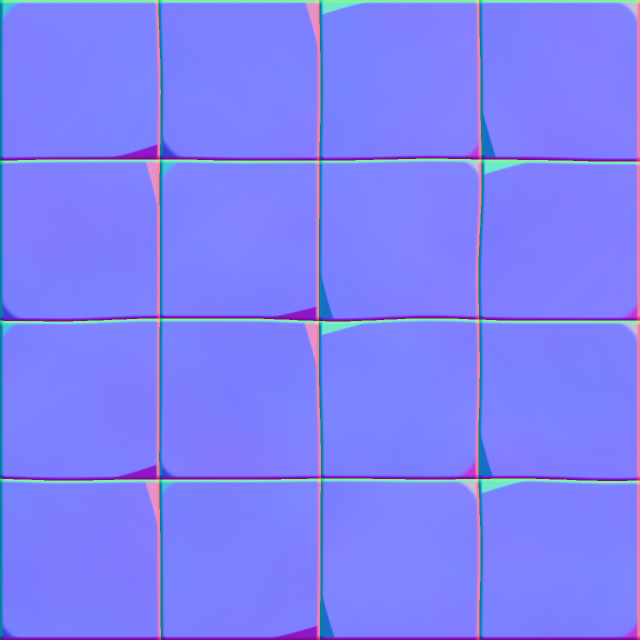
Reproduce this texture map procedurally as a three.js fragment shader.

```glsl
// Tangent-space normal map of a 4 by 4 grid of bevelled tiles with chipped corners.
varying vec2 vUv;

float hash(vec2 p) {
  return fract(sin(dot(p, vec2(127.1, 311.7))) * 43758.5);
}

float noise(vec2 p) {
  vec2 i = floor(p), f = fract(p);
  f = f * f * (3.0 - 2.0 * f);
  return mix(mix(hash(i), hash(i + vec2(1.0, 0.0)), f.x),
             mix(hash(i + vec2(0.0, 1.0)), hash(i + vec2(1.0, 1.0)), f.x), f.y);
}

// Signed noise pair, used for seam wobble and surface tilt
vec2 noise2(vec2 p) {
  return vec2(noise(p), noise(p + 37.3)) * 2.0 - 1.0;
}

vec3 tileNormalColor(vec2 uv) {
  // Slightly uneven seams, straight at the canvas border
  vec2 border = smoothstep(0.0, 0.08, min(uv, 1.0 - uv));
  vec2 grid = uv * 4.0 + 0.012 * noise2(uv * 7.0 + 3.0) * border;
  vec2 cell = clamp(floor(grid), 0.0, 3.0);
  vec2 p = grid - cell - 0.5;

  // Quarter turns per tile: columns step by one, alternate rows swap pairs
  float swapped = 1.0 - mod(cell.y, 2.0);
  float turns = cell.x + swapped * (1.0 - 2.0 * mod(cell.x, 2.0));
  float angle = turns * 1.5707963;
  mat2 turn = mat2(cos(angle), sin(angle), -sin(angle), cos(angle));
  vec2 q = p * turn;

  // Gentle undulation of the face, with faint diagonal streaks
  vec2 tilt = 0.045 * noise2(grid * 1.9 + cell * 5.0);
  tilt += 0.012 * noise2(vec2(q.x + q.y, (q.x - q.y) * 3.0) * 3.0 + cell * 9.0);
  tilt += 0.05 * p * p * p * 4.0 - vec2(0.01, 0.0);

  // Worn round corner at the upper left of the unturned tile
  float radius = 0.19 + 0.05 * hash(cell + 8.0);
  vec2 beyond = max(vec2(-q.x, q.y) - (0.5 - radius), 0.0);
  float corner = smoothstep(radius - 0.008, radius + 0.03, length(beyond));
  tilt = mix(tilt, turn * vec2(-0.5, 0.56), corner);

  // Long flat chip tapering along the lower edge from the opposite corner
  float along = clamp((q.x - 0.1) / 0.38, 0.0, 1.0);
  float chipTop = 0.095 * pow(along, 1.25) - 0.006;
  float chip = smoothstep(0.007, -0.007, q.y + 0.5 - chipTop);
  tilt = mix(tilt, turn * vec2(0.14, -0.82), chip);

  // Narrow rounded bevel on all four sides
  vec2 rim = max(abs(p) - 0.471, 0.0) / 0.029;
  float rimDepth = length(rim);
  vec2 outward = sign(p) * rim / max(rimDepth, 0.001);
  tilt = mix(tilt, outward * 0.93, smoothstep(0.1, 0.75, rimDepth));

  // Encode the normal, darkening the blue in the seam itself
  vec3 color = vec3(tilt, sqrt(max(1.0 - dot(tilt, tilt), 0.0))) * 0.5 + 0.5;
  float seam = 0.5 - max(abs(p.x), abs(p.y));
  color.b *= mix(0.6, 1.0, smoothstep(0.0, 0.008, seam));
  return color;
}

void main() {
  // Average four samples to smooth the seams
  vec3 color = vec3(0.0);
  for (int i = 0; i < 4; i++) {
    vec2 offset = vec2(mod(float(i), 2.0), floor(float(i) / 2.0)) - 0.5;
    color += tileNormalColor(vUv + offset * 0.001);
  }
  gl_FragColor = vec4(color * 0.25, 1.0);
}
```
